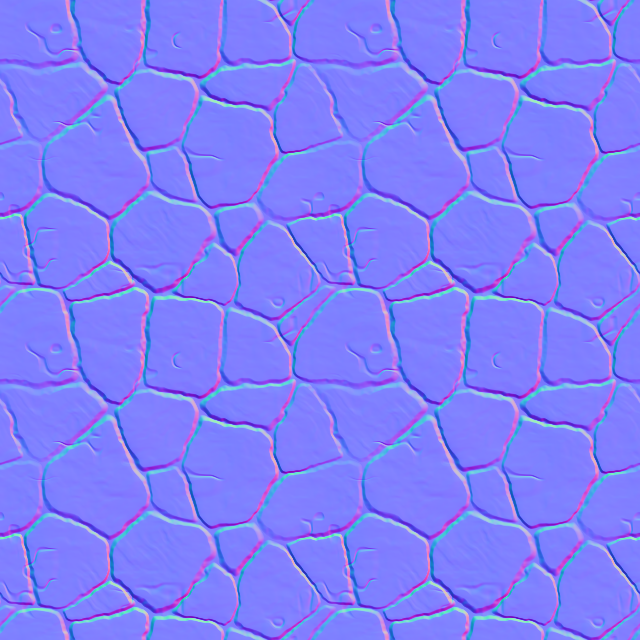
A Shadertoy shader for this texture map:

```glsl
const float TILES = 2.0;              // repeats across and down
const vec2  STONES = vec2(4.0, 5.0);  // stones per repeat
const float JITTER = 0.82;            // scatter of stone centres
const float SIZE_SPREAD = 0.022;      // difference between stone sizes
const float ROUNDING = 120.0;         // higher gives sharper corners
const float JOINT_WIDTH = 0.0105;     // half width of a joint
const float JOINT_DEPTH = 0.0088;
const float LEVEL_SPREAD = 0.004;     // height difference between stones
const float SHOULDER_DEPTH = 0.0022;  // soft wear beside the joints
const float SHOULDER_WIDTH = 0.012;
const float WARP = 0.04;              // waviness of the outlines
const float CHIP = 0.011;             // raggedness of the outlines
const float CRACK_DEPTH = 0.0024;
const float BULGE = 0.005;            // broad unevenness
const float GRAIN = 0.0009;
const float SAMPLE_STEP = 0.0015;     // spacing of slope samples

float hash(vec2 p) {
    vec3 q = fract(p.xyx * vec3(0.1031, 0.1030, 0.0973));
    q += dot(q, q.yzx + 33.33);
    return fract((q.x + q.y) * q.z);
}

// Value noise that wraps over the unit square.
float noise(vec2 p, vec2 cells, float seed) {
    vec2 g = p * cells, i = floor(g), f = g - i;
    vec2 u = f * f * f * (f * (f * 6.0 - 15.0) + 10.0);
    vec2 a = mod(i, cells) + seed * 17.0;
    vec2 b = mod(i + 1.0, cells) + seed * 17.0;
    return mix(mix(hash(a), hash(vec2(b.x, a.y)), u.x),
               mix(hash(vec2(a.x, b.y)), hash(b), u.x), u.y);
}

vec2 noise2(vec2 p, float cells, float seed) {
    return vec2(noise(p, vec2(cells), seed), noise(p, vec2(cells), seed + 5.0)) - 0.5;
}

// Stone centre in xy, size weight in z.
vec3 stone(vec2 cell) {
    vec2 id = mod(cell, STONES);
    vec2 offset = (vec2(hash(id + 41.0), hash(id + 83.0)) - 0.5) * JITTER + 0.5;
    offset.x += 0.5 * mod(id.y, 2.0) - 0.25;
    return vec3((cell + offset) / STONES, SIZE_SPREAD * hash(id + 127.0));
}

// Distance to the rounded stone outline in x, stone hashes in yz.
vec3 stoneEdge(vec2 p) {
    vec2 base = floor(p * STONES), nearestCell = base;
    vec3 nearest = vec3(0.0);
    float best = 1e3;
    for (int y = -2; y <= 2; y++)
    for (int x = -2; x <= 2; x++) {
        vec2 cell = base + vec2(x, y);
        vec3 s = stone(cell);
        float d = dot(s.xy - p, s.xy - p) - s.z;
        if (d < best) { best = d; nearest = s; nearestCell = cell; }
    }
    float sum = 0.0;
    for (int y = -2; y <= 2; y++)
    for (int x = -2; x <= 2; x++) {
        vec2 cell = nearestCell + vec2(x, y);
        if (cell == nearestCell) continue;
        vec3 s = stone(cell);
        float gap = dot(s.xy - p, s.xy - p) - s.z - best;
        float d = 0.5 * gap / max(length(s.xy - nearest.xy), 0.02);
        sum += exp(-ROUNDING * d);
    }
    vec2 id = mod(nearestCell, STONES);
    return vec3(-log(max(sum, 1e-9)) / ROUNDING, hash(id + 211.0), hash(id + 307.0));
}

float height(vec2 p) {
    // Ragged joints of uneven width and depth
    vec2 q = p + WARP * noise2(p, 7.0, 1.0) + CHIP * noise2(p, 26.0, 2.0)
               + 0.4 * CHIP * noise2(p, 64.0, 20.0);
    vec3 edge = stoneEdge(q);
    float d = max(edge.x, 0.0);
    float width = JOINT_WIDTH * mix(0.75, 1.35, edge.y) * mix(0.7, 1.4, noise(p, vec2(13.0), 3.0));
    float strength = mix(0.35, 1.4, noise(p, vec2(9.0), 4.0));
    float level = LEVEL_SPREAD * (edge.z - 0.5);
    float h = mix(-JOINT_DEPTH * strength, level, smoothstep(0.0, width, d));
    h -= SHOULDER_DEPTH * strength * exp(-d / SHOULDER_WIDTH);

    // Short cracks and chipped ledges
    float field = 0.7 * noise(p, vec2(6.0, 9.0), 8.0) + 0.3 * noise(p, vec2(23.0), 9.0);
    float worn = smoothstep(0.55, 0.8, noise(p, vec2(8.0), 10.0));
    h -= CRACK_DEPTH * worn * (1.0 - smoothstep(0.0, 0.05, abs(field - 0.5)));
    h += 0.5 * CRACK_DEPTH * worn * smoothstep(0.5, 0.6, field);

    // Broad unevenness, fine grain and patches of scratches
    h += BULGE * noise(p, vec2(5.0, 6.0), 15.0);
    float scratched = smoothstep(0.6, 0.9, noise(p, vec2(7.0), 11.0));
    h += GRAIN * (noise(q, vec2(19.0, 31.0), 12.0) + 0.5 * noise(q, vec2(47.0, 61.0), 13.0));
    h += GRAIN * scratched * noise(q + vec2(q.y, 0.0), vec2(54.0, 18.0), 14.0);
    return h;
}

void mainImage(out vec4 fragColor, in vec2 fragCoord) {
    vec2 p = fract(fragCoord / iResolution.xy * TILES);
    vec2 e = vec2(SAMPLE_STEP, 0.0);
    vec2 slope = vec2(height(p + e.xy) - height(p - e.xy),
                      height(p + e.yx) - height(p - e.yx)) / (2.0 * SAMPLE_STEP);
    vec3 normal = normalize(vec3(-slope, 1.0));
    fragColor = vec4(normal * 0.5 + 0.5, 1.0);
}
```
